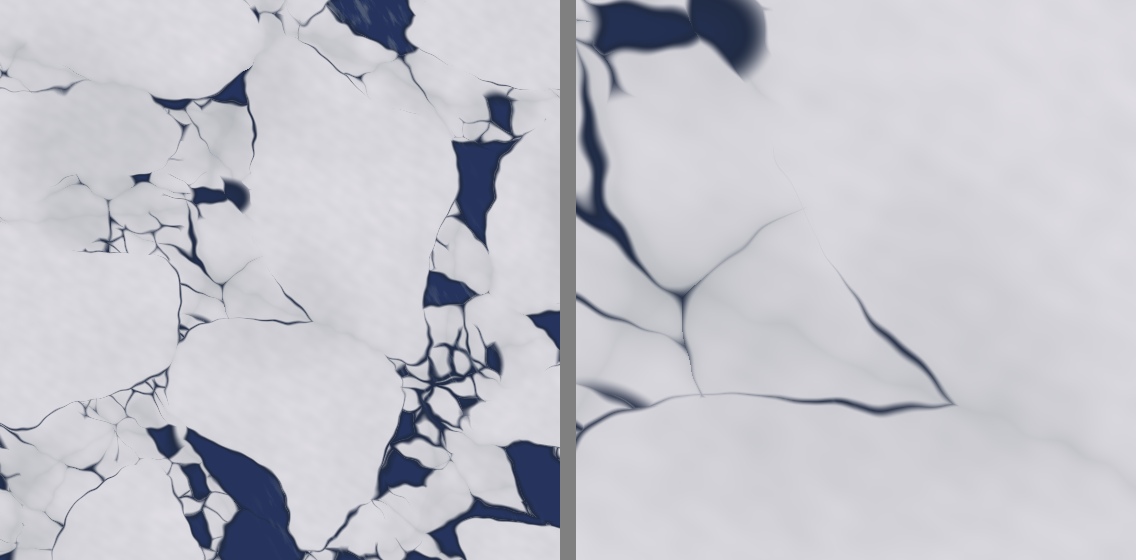
Left: the whole. Right: its middle third, enlarged.
Write a Shadertoy shader that draws this texture.

```glsl
// Broken sea ice from above: wide pale floes, brash between them and dark blue open water.

const vec3 SNOW = vec3(0.875, 0.865, 0.892);
const vec3 GREY_ICE = vec3(0.725, 0.735, 0.757);
const vec3 DEEP_WATER = vec3(0.150, 0.203, 0.365);
const vec3 SHORE_WATER = vec3(0.125, 0.165, 0.255);
const vec3 THIN_ICE = vec3(0.36, 0.40, 0.48);

const float FLOE_CELLS = 2.6;     // wide floes across the canvas
const float BRASH_CELLS = 8.0;    // mid-sized floes across the canvas
const float CRUMB_CELLS = 20.0;   // smallest floes across the canvas
const float POOL_SHARE = 0.22;    // share of mid-sized floes replaced by water
const float CRUMB_GAPS = 0.18;    // share of smallest floes replaced by water
const float LEAD_WIDTH = 0.043;   // mean half width of the broken belts
const float DRIFT_ANGLE = -0.55;  // long axis of the broken floes
const float SOFTNESS = 0.0032;    // half width of a shoreline

vec2 hash22(vec2 p) {
    vec3 q = fract(vec3(p.xyx) * vec3(0.1031, 0.1030, 0.0973));
    q += dot(q, q.yzx + 33.33);
    return fract((q.xx + q.yz) * q.zy);
}

float cornerGradient(vec2 cell, vec2 offset) {
    float angle = 6.2832 * hash22(cell + 71.0).x;
    return dot(vec2(cos(angle), sin(angle)), offset);
}

float gradientNoise(vec2 p) {
    vec2 i = floor(p), f = fract(p);
    vec2 u = f * f * f * (f * (f * 6.0 - 15.0) + 10.0);
    vec2 e = vec2(1.0, 0.0);
    float low = mix(cornerGradient(i, f), cornerGradient(i + e.xy, f - e.xy), u.x);
    float high = mix(cornerGradient(i + e.yx, f - e.yx), cornerGradient(i + e.xx, f - e.xx), u.x);
    return mix(low, high, u.y);
}

float fbm(vec2 p) {
    float sum = 0.0, amplitude = 1.0;
    for (int k = 0; k < 4; k++) {
        sum += amplitude * gradientNoise(p);
        p = mat2(1.6, 1.2, -1.2, 1.6) * p + 5.3;
        amplitude *= 0.5;
    }
    return sum;
}

vec2 rotate(vec2 p, float angle) {
    float c = cos(angle), s = sin(angle);
    return vec2(c * p.x + s * p.y, c * p.y - s * p.x);
}

float smoothMin(float a, float b, float k) {
    float h = max(k - abs(a - b), 0.0) / k;
    return min(a, b) - 0.25 * h * h * k;
}

// x: distance to the nearest floe edge, y: signed distance to missing floes (positive inside)
vec2 floes(vec2 p, float cells, float missingShare) {
    p *= cells;
    vec2 base = floor(p), f = fract(p), nearest = vec2(0.0), home = vec2(0.0);
    float best = 9.0;
    for (int y = -1; y <= 1; y++)
    for (int x = -1; x <= 1; x++) {
        vec2 g = vec2(x, y);
        vec2 r = g + hash22(base + g) - f;
        if (dot(r, r) < best) { best = dot(r, r); nearest = r; home = g; }
    }
    bool missing = hash22(base + home + 19.0).y < missingShare;
    float edge = 1.0, shore = 1.0;
    for (int y = -2; y <= 2; y++)
    for (int x = -2; x <= 2; x++) {
        vec2 g = home + vec2(x, y);
        vec2 r = g + hash22(base + g) - f;
        vec2 across = r - nearest;
        if (dot(across, across) < 0.00001) continue;
        float d = dot(0.5 * (nearest + r), normalize(across));
        edge = smoothMin(edge, d, 0.12);
        if ((hash22(base + g + 19.0).y < missingShare) != missing) shore = min(shore, d);
    }
    return vec2(edge, missing ? shore : -shore) / cells;
}

void mainImage(out vec4 fragColor, in vec2 fragCoord) {
    vec2 uv = fragCoord / iResolution.y;

    // Ragged outlines
    vec2 p = uv;
    p += 0.022 * vec2(gradientNoise(uv * 9.0), gradientNoise(uv * 9.0 + 40.0));
    p += 0.008 * vec2(gradientNoise(uv * 38.0), gradientNoise(uv * 38.0 + 40.0));
    vec2 drift = rotate(p, DRIFT_ANGLE) * vec2(0.8, 1.2);

    // Belts of broken ice between the wide floes
    float wide = floes(p + 3.0, FLOE_CELLS, 0.0).x;
    float lead = LEAD_WIDTH + 0.11 * gradientNoise(uv * 4.0 + 8.0) + 0.03 * (0.5 - uv.y) - wide;
    float gap = 0.012 * gradientNoise(uv * 7.0 + 21.0) - 0.0008;

    // Open water: missing floes, cracks and crumbled patches
    vec2 brash = floes(drift + 7.0, BRASH_CELLS, POOL_SHARE);
    vec2 crumbs = floes(drift + 2.0, CRUMB_CELLS, CRUMB_GAPS);
    float crumbled = 0.1 * (gradientNoise(uv * 5.0 + 33.0) + 0.3 * (0.35 - uv.y));
    float water = max(brash.y, gap - brash.x);
    water = max(water, min(crumbled, max(crumbs.y, 0.6 * gap + 0.001 - crumbs.x)));
    water = max(min(water, lead), min(gap, 0.003) - abs(lead));

    // Mottled snow, greyer in the belts and along closed seams
    float belt = smoothstep(-0.012, 0.018, lead);
    float tone = 0.83 + 0.15 * fbm(uv * 7.0) + 0.13 * gradientNoise(uv * 42.0);
    tone += 0.10 * gradientNoise(rotate(uv, DRIFT_ANGLE) * vec2(22.0, 75.0));
    tone -= 0.40 * smoothstep(0.08, 0.5, gradientNoise(uv * 3.3 + 55.0));
    tone -= belt * (0.12 + 0.4 * gradientNoise(uv * 13.0 + 4.0));
    tone -= 0.35 * belt * exp(-max(brash.x, 0.0) / 0.005);
    tone -= 0.30 * exp(-max(wide, 0.0) / 0.008);
    vec3 ice = mix(GREY_ICE, SNOW, clamp(tone, -0.1, 1.1));

    // Water with dark shores and wisps of thin new ice
    vec3 sea = mix(SHORE_WATER, DEEP_WATER, smoothstep(0.001, 0.011, water));
    float wisps = smoothstep(0.05, 0.6, fbm(rotate(uv, -1.05) * vec2(18.0, 70.0)));
    float wispArea = smoothstep(-0.05, 0.35, gradientNoise(uv * 4.0 + 90.0));
    sea = mix(sea, THIN_ICE, 0.75 * wisps * wispArea);

    vec3 color = mix(ice, sea, smoothstep(-SOFTNESS, SOFTNESS, water));
    fragColor = vec4(color, 1.0);
}
```
